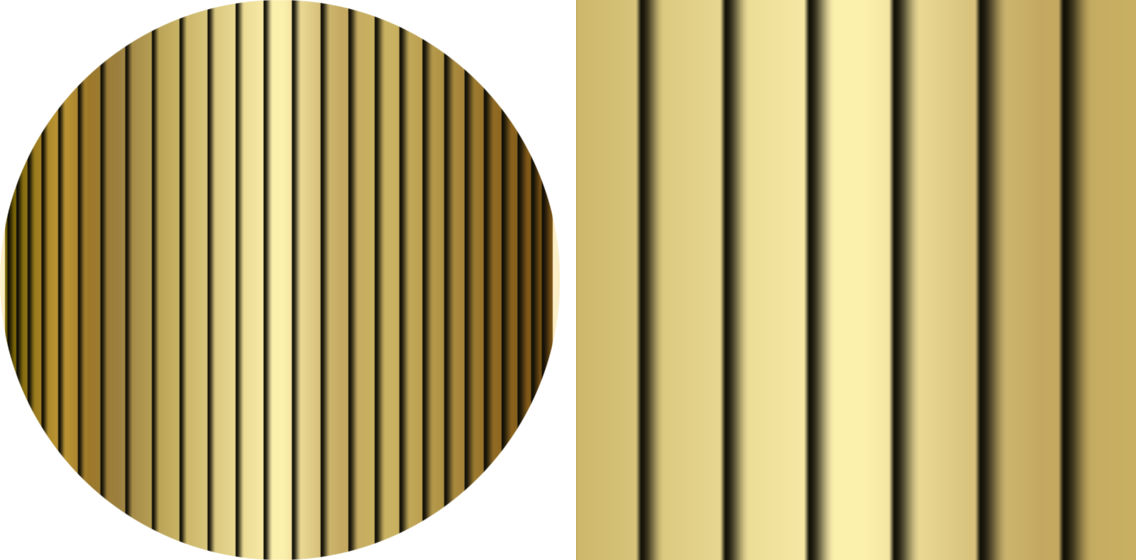
Left, the full canvas; right, a detail of the centre.
Reproduce this pattern procedurally as a Shadertoy shader.

```glsl
// A golden disc of vertical ribs that narrow toward both sides like a drum.
// A chain of colour stops tints the metal; a loop over the ribs lays a dark
// groove, sharp on its left and fading to its right, at each rib boundary.

const int RIB_COUNT = 26;
const float CENTRE_RIB = 12.59;
const vec3 GROOVE_COLOUR = vec3(0.07, 0.06, 0.025);
const vec3 RIM_COLOUR = vec3(0.99, 0.94, 0.78);

// Adds one linear stop to a colour ramp.
vec3 blendStop(vec3 colour, vec3 next, float from, float to, float x) {
    return mix(colour, next, clamp((x - from) / (to - from), 0.0, 1.0));
}

// Metal tint across the disc, x from 0 to 1.
vec3 goldRamp(float x) {
    vec3 c = vec3(0.46, 0.38, 0.01);
    c = blendStop(c, vec3(0.72, 0.57, 0.20), 0.02, 0.10, x);
    c = blendStop(c, vec3(0.61, 0.47, 0.16), 0.12, 0.16, x);
    c = blendStop(c, vec3(0.61, 0.50, 0.25), 0.16, 0.21, x);
    c = blendStop(c, vec3(0.76, 0.67, 0.36), 0.21, 0.30, x);
    c = blendStop(c, vec3(0.99, 0.94, 0.68), 0.30, 0.49, x);
    c = blendStop(c, vec3(0.82, 0.73, 0.45), 0.505, 0.58, x);
    c = blendStop(c, vec3(0.77, 0.66, 0.38), 0.58, 0.61, x);
    c = blendStop(c, vec3(0.79, 0.70, 0.38), 0.61, 0.69, x);
    c = blendStop(c, vec3(0.68, 0.56, 0.26), 0.70, 0.80, x);
    c = blendStop(c, vec3(0.56, 0.41, 0.13), 0.80, 0.89, x);
    return blendStop(c, vec3(0.48, 0.32, 0.08), 0.89, 0.97, x);
}

// Left boundary of a rib: evenly spaced angles on a drum, slightly uneven.
float ribEdge(float index) {
    float turn = index - CENTRE_RIB;
    float radius = turn < 0.0 ? 0.512 : 0.487;
    return 0.5 + radius * sin(0.1017 * turn) + 0.0039 * sin(0.593 * abs(turn));
}

// Groove darkness at a signed distance from its boundary.
float groove(float d, float fade, float pixel) {
    float soft = max(0.002, pixel);
    return smoothstep(-soft, soft, d) * (1.0 - smoothstep(0.001, fade, d));
}

void mainImage(out vec4 fragColor, in vec2 fragCoord) {
    float pixel = 1.0 / min(iResolution.x, iResolution.y);
    vec2 p = (fragCoord - 0.5 * iResolution.xy) * pixel;
    float x = p.x + 0.5;

    // Grooves, a little wider on the right half
    float fade = mix(0.014, 0.020, smoothstep(0.2, 0.8, x));
    float shade = 0.0;
    for (int i = 0; i < RIB_COUNT; i++) {
        shade = max(shade, groove(x - ribEdge(float(i)), fade, pixel));
    }
    vec3 colour = mix(goldRamp(x), GROOVE_COLOUR, shade);

    // Pale slivers at both ends
    float rim = 1.0 - smoothstep(-pixel, pixel, x - 0.009);
    rim += smoothstep(-pixel, pixel, x - 0.987);
    colour = mix(colour, RIM_COLOUR, rim);

    // Disc on white
    float outside = smoothstep(-pixel, pixel, length(p) - 0.5);
    fragColor = vec4(mix(colour, vec3(1.0), outside), 1.0);
}
```
